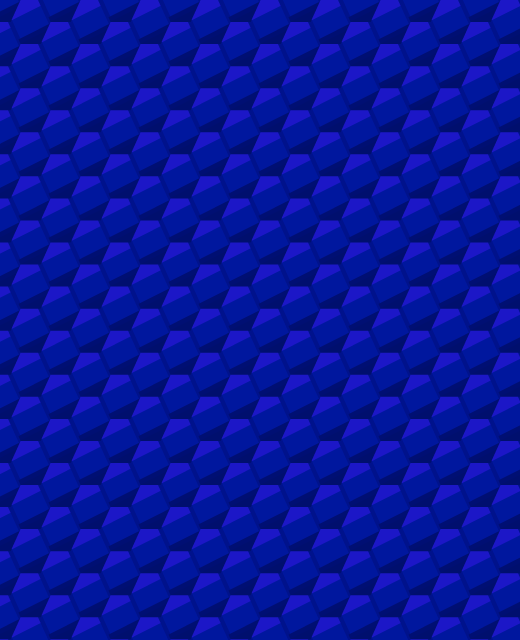
Write a Shadertoy shader that draws this pattern.

```glsl
// Blue scales: a staggered lattice of flat-topped hexagons, each split into a
// lit upper facet, a broad middle face, a shadowed lower facet and side bevels.
// Hexagons come from two interleaved grids; edges are smoothed by supersampling.

// Offset from the nearest hexagon centre; cells are one unit high.
vec2 hexLocal(vec2 p) {
    vec2 period = vec2(sqrt(3.0), 1.0);
    vec2 a = mod(p, period) - 0.5 * period;
    vec2 b = mod(p + 0.5 * period, period) - 0.5 * period;
    return dot(a, a) < dot(b, b) ? a : b;
}

vec3 scaleColor(vec2 q) {
    float across = dot(q, vec2(-0.367, 0.930)); // from shadow up to light
    float side = dot(q, vec2(0.866, 0.5));      // toward the upper-right edge

    vec3 color = vec3(0.0, 0.09, 0.62);
    color = mix(color, vec3(0.11, 0.09, 0.78), step(0.237, across));

    // Narrow bevels on the upper-right and lower-left edges
    float bevel = max(step(0.435, side), step(side, -0.445));
    color = mix(color, vec3(0.0, 0.07, 0.55), bevel);

    // Shadow facet, a little deeper toward its lower corner
    vec3 shadow = mix(vec3(0.0, 0.06, 0.45), vec3(0.0, 0.06, 0.43), step(across, -0.35));
    return mix(color, shadow, step(across, -0.237));
}

void mainImage(out vec4 fragColor, in vec2 fragCoord) {
    const int SAMPLES = 4;
    vec3 sum = vec3(0.0);
    for (int j = 0; j < SAMPLES; j++) {
        for (int i = 0; i < SAMPLES; i++) {
            vec2 jitter = (vec2(i, j) + 0.5) / float(SAMPLES) - 0.5;
            vec2 uv = (fragCoord + jitter) / iResolution.xy;
            // Repeats across and down, counted from the upper-left corner
            vec2 cell = vec2(uv.x, 1.0 - uv.y) * vec2(8.667, 14.515);
            vec2 q = hexLocal(vec2((cell.x - 0.01) * sqrt(3.0), cell.y));
            sum += scaleColor(vec2(q.x, -q.y));
        }
    }
    fragColor = vec4(sum / float(SAMPLES * SAMPLES), 1.0);
}
```
